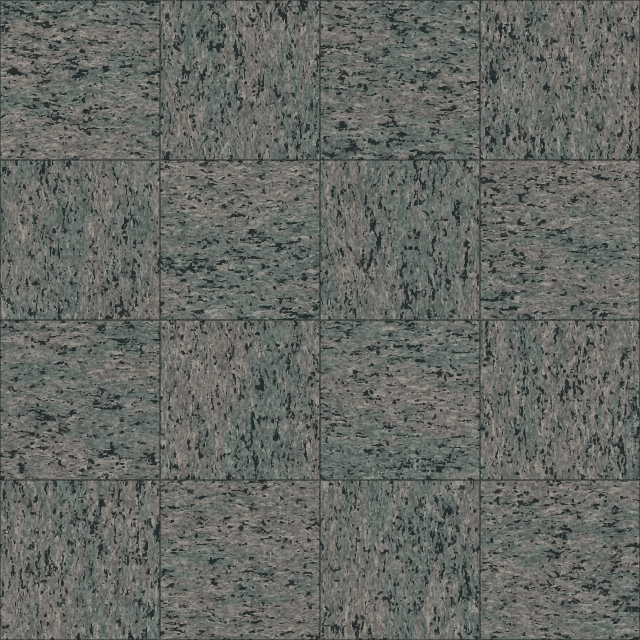
Reproduce this texture procedurally as a WebGL 1 fragment shader.

```glsl
precision highp float;
uniform vec2 u_resolution;

#define TILES 4.0
#define SEAM_HALF_WIDTH 0.0035
#define GRAIN_CONTRAST 0.62
#define DARK_AMOUNT 0.88
#define LIGHT_AMOUNT 0.65
#define COOL_GREY vec3(0.392, 0.432, 0.412)
#define WARM_GREY vec3(0.452, 0.438, 0.420)
#define DARK_FLECK vec3(0.110, 0.140, 0.145)
#define LIGHT_FLECK vec3(0.660, 0.640, 0.600)
#define SEAM_COLOR vec3(0.110, 0.150, 0.140)

float hash(vec2 p) {
  vec3 q = fract(vec3(p.xyx) * 0.1031);
  q += dot(q, q.yzx + 33.33);
  return fract((q.x + q.y) * q.z);
}

float noise(vec2 p) {
  vec2 i = floor(p);
  vec2 f = fract(p);
  f = f * f * (3.0 - 2.0 * f);
  float low = mix(hash(i), hash(i + vec2(1.0, 0.0)), f.x);
  float high = mix(hash(i + vec2(0.0, 1.0)), hash(i + vec2(1.0, 1.0)), f.x);
  return mix(low, high, f.y);
}

// Ragged streaks: coarse, medium and fine layers of stretched noise
float streaks(vec2 p, vec2 scale) {
  return 0.46 * noise(p * scale)
       + 0.30 * noise(p * scale * 1.9 + 17.3)
       + 0.24 * noise(p * scale.yy * 1.7 + 41.7);
}

// Marbled tile with its grain along x
vec3 marbledTile(vec2 p, vec2 seed) {
  vec2 g = p + seed;
  g.y += 0.022 * (noise(g * vec2(7.0, 9.0)) - 0.5)
       + 0.012 * (noise(g * vec2(32.0, 26.0) + 5.1) - 0.5);

  // Broad bands of warm and cool grey
  float band = noise(g * vec2(1.6, 5.0) + 3.7);
  float patches = noise(g * vec2(8.0, 26.0) + 11.9);
  float warmth = smoothstep(0.15, 0.75, 0.5 * band + 0.5 * patches);
  vec3 color = mix(COOL_GREY, WARM_GREY, warmth);

  // Fine fibres and grit
  float fibre = 0.55 * noise(g * vec2(42.0, 105.0) + 23.1)
              + 0.45 * noise(g * vec2(95.0, 125.0) + 7.9);
  color *= 1.0 + GRAIN_CONTRAST * (fibre - 0.5) + 0.1 * (patches - 0.5);

  // Thin pale flecks, mostly in the warm bands
  float pale = streaks(g + 31.0, vec2(18.0, 66.0)) + 0.05 * (warmth - 0.5);
  color = mix(color, LIGHT_FLECK, LIGHT_AMOUNT * smoothstep(0.61, 0.78, pale));

  // Broken dark streaks in loose clusters, and short dark chips
  float cluster = noise(g * vec2(4.0, 9.0) + 61.3) - 0.5;
  float dark = streaks(g + 57.0, vec2(16.0, 58.0)) + 0.1 * cluster - 0.05 * (warmth - 0.5);
  float chips = streaks(g + 83.0, vec2(28.0, 44.0)) + 0.06 * cluster;
  float darkness = max(smoothstep(0.60, 0.77, dark), smoothstep(0.65, 0.79, chips));
  return mix(color, DARK_FLECK, DARK_AMOUNT * darkness);
}

void main() {
  vec2 p = gl_FragCoord.xy / u_resolution * TILES;
  vec2 cell = floor(p);
  vec2 local = fract(p);

  // Quarter-turned grain on alternating tiles
  float turned = 1.0 - mod(cell.x + cell.y, 2.0);
  vec2 grain = mix(local, local.yx, turned);
  vec2 seed = 3.0 * cell + vec2(hash(cell + 2.3), hash(cell + 8.7));
  vec3 color = marbledTile(grain, seed);
  color *= 0.99 + 0.02 * hash(cell + 14.2);

  // Thin seams between tiles
  vec2 edge = min(local, 1.0 - local);
  float pixel = TILES / min(u_resolution.x, u_resolution.y);
  float seam = clamp((SEAM_HALF_WIDTH - min(edge.x, edge.y)) / pixel + 0.5, 0.0, 1.0);
  gl_FragColor = vec4(mix(color, SEAM_COLOR, 0.85 * seam), 1.0);
}
```
